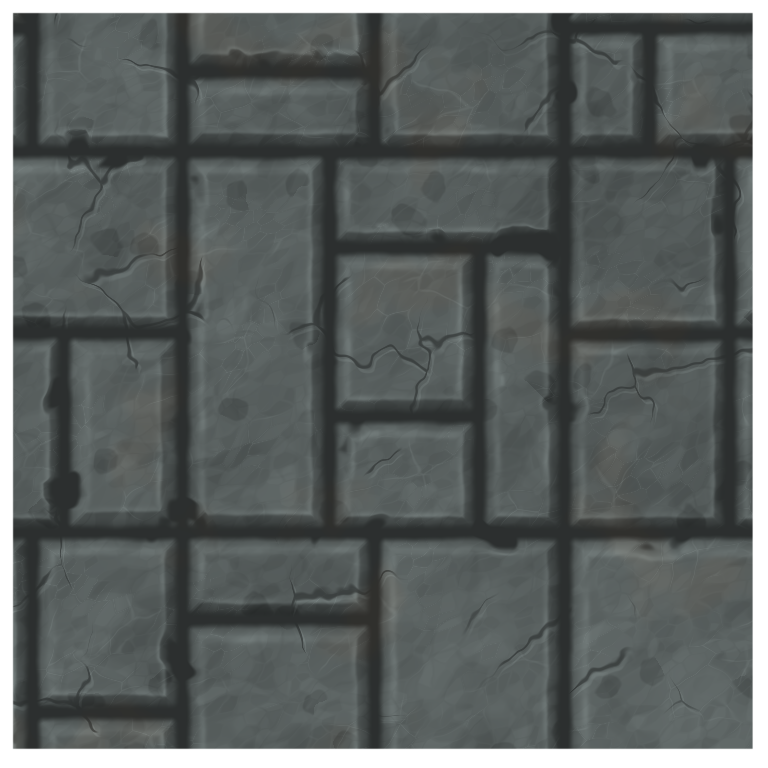
This texture is drawn by a WebGL 2 fragment shader. Its source:

```glsl
#version 300 es
precision highp float;
// Worn grey stone paving: four block layouts in a repeating two by two grid, with a white border.
uniform vec2 u_resolution;
out vec4 fragColor;

float hash(vec2 p) {
    return fract(sin(dot(p, vec2(127.1, 311.7))) * 43758.5);
}

// Layered sines, roughly -1 to 1
float waves(vec2 p) {
    float sum = 0.0, amp = 0.55;
    for (int i = 0; i < 4; i++) {
        p = mat2(0.8, 0.6, -0.6, 0.8) * p * 1.8 + 1.7;
        sum += amp * sin(p.x + 1.4 * sin(p.y));
        amp *= 0.55;
    }
    return sum;
}

// Cellular noise: nearest distance, gap to the second nearest, cell value
vec3 cellular(vec2 p) {
    vec2 base = floor(p);
    vec3 best = vec3(9.0, 9.0, 0.0);
    for (int j = -1; j <= 1; j++)
    for (int i = -1; i <= 1; i++) {
        vec2 c = base + vec2(i, j);
        float d = distance(p, c + vec2(hash(c), hash(c + 37.0)));
        if (d < best.x) best = vec3(d, best.x, hash(c + 71.0));
        else best.y = min(best.y, d);
    }
    return vec3(best.x, best.y - best.x, best.z);
}

// Cut a block (left, top, right, bottom); true when p lies past the cut
bool cutX(vec2 p, inout vec4 block, float at) {
    if (p.x > at) block.x = at; else block.z = at;
    return p.x > at;
}

bool cutY(vec2 p, inout vec4 block, float at) {
    if (p.y > at) block.y = at; else block.w = at;
    return p.y > at;
}

vec4 findBlock(vec2 p, vec2 tile) {
    vec4 b = vec4(0.0, 0.0, 1.0, 1.0);
    vec2 kind = mod(tile, 2.0);
    if (kind.x < 0.5 && kind.y < 0.5) {
        if (cutX(p, b, 0.385) && cutY(p, b, 0.252) && !cutX(p, b, 0.777)) cutY(p, b, 0.695);
    } else if (kind.x < 0.5) {
        if (!cutX(p, b, 0.503) && cutY(p, b, 0.228)) cutY(p, b, 0.79);
    } else if (kind.y < 0.5) {
        if (!cutX(p, b, 0.432)) cutY(p, b, 0.48);
        else if (cutY(p, b, 0.475)) cutX(p, b, 0.69);
    } else {
        if (cutX(p, b, 0.607)) cutY(p, b, 0.472);
        else if (cutY(p, b, 0.675)) cutX(p, b, 0.2225);
    }
    return b;
}

// Jagged cracks that fade in and out
float crack(vec2 p, float reach) {
    vec2 bend = 0.13 * vec2(waves(p * 9.0), waves(p * 9.0 + 5.0));
    float width = 0.045 * reach * smoothstep(0.05, 0.75, waves(p * 3.2 + 2.0));
    return smoothstep(width + 0.012, width * 0.3, cellular(p * 3.4 + bend).y)
         * smoothstep(0.004, 0.018, width);
}

void main() {
    vec2 uv = gl_FragCoord.xy / u_resolution;
    uv.y = 1.0 - uv.y;
    vec2 p = (uv - vec2(0.238, 0.198)) / vec2(0.4974, 0.4961);
    vec2 tile = floor(p), local = fract(p);
    vec4 block = findBlock(local, tile);
    float seed = hash(tile * 3.1 + block.xy * 5.3 + block.zw);

    // Rounded block edge with wobble and chips
    vec2 lo = local - block.xy, hi = block.zw - local;
    float nearest = min(min(lo.x, lo.y), min(hi.x, hi.y));
    vec2 corner = max(0.03 - min(lo, hi), 0.0);
    float inset = min(nearest, 0.03 - length(corner)) + 0.003 * waves(p * 13.0);
    if (nearest > 0.03) inset = nearest + 0.003 * waves(p * 13.0);
    inset -= 0.025 * smoothstep(0.65, 0.95, waves(p * 6.0 + 3.0)) * smoothstep(0.1, 0.03, nearest);

    // Painted face: broad tone and slanted brush patches
    float tone = 0.372 + 0.03 * (seed - 0.5) + 0.018 * waves(p * 2.5);
    vec2 slant = vec2(dot(p, vec2(0.8, -0.6)), 1.7 * dot(p, vec2(0.6, 0.8)));
    slant += 0.025 * vec2(waves(p * 8.0), waves(p * 8.0 + 4.0));
    for (float f = 5.0; f < 25.0; f *= 2.0) {
        vec3 stroke = cellular(slant * f + seed * 9.0);
        tone += (stroke.z - 0.5) * 0.038 * smoothstep(0.0, 0.22, stroke.y);
        tone += 0.035 * smoothstep(0.05, 0.0, stroke.y) * smoothstep(0.3, 0.8, waves(p * 5.0 + f));
    }
    vec3 pit = cellular(p * 8.0 + 0.15 * waves(p * 12.0));
    tone -= 0.045 * step(0.87, pit.z) * smoothstep(0.32, 0.25, pit.x);

    // Bevel lit from upper left, with a worn bright rim
    float bevel = mix(0.038, 0.056, seed);
    vec4 side = smoothstep(0.007, 0.0, vec4(lo, hi) - nearest);
    float slope = dot(side, vec4(0.015, 0.03, -0.075, -0.09)) / dot(side, vec4(1.0));
    tone += slope * smoothstep(bevel + 0.005, bevel - 0.005, inset);
    float rim = (inset - bevel - 0.005) / 0.009;
    tone += 0.065 * exp(-rim * rim) * (0.7 + 0.5 * waves(p * 12.0));

    // Cracks with a light lower lip, then the dark joints
    float reach = mix(0.35, 1.0, smoothstep(0.2, 0.02, nearest));
    float dark = crack(p, reach);
    tone += 0.05 * max(crack(p - vec2(0.008, 0.012), reach) - dark, 0.0);
    tone = mix(tone, 0.22, 0.75 * dark);
    tone *= mix(0.82, 1.0, smoothstep(0.012, 0.045, inset));
    tone = mix(0.185, tone, smoothstep(0.006, 0.027, inset));

    vec3 color = tone * vec3(0.925, 1.0, 0.992);
    color += vec3(0.018, 0.002, -0.008) * smoothstep(0.35, 0.9, waves(p * 4.0 + 8.0));

    // White border
    vec2 soft = 1.0 / u_resolution;
    vec2 inside = smoothstep(vec2(0.017) - soft, vec2(0.017) + soft, uv)
                * smoothstep(vec2(0.98, 0.975) + soft, vec2(0.98, 0.975) - soft, uv);
    fragColor = vec4(mix(vec3(1.0), color, inside.x * inside.y), 1.0);
}
```
